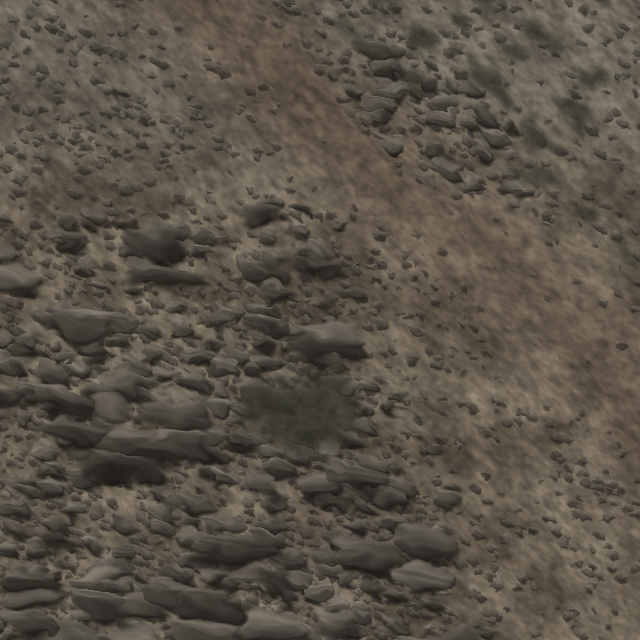
Reproduce this texture procedurally as a WebGL 1 fragment shader.

```glsl
precision highp float;
// A dry rocky hillside: tan soil, tilted slabs of stone, loose rubble and scrub.
// Zones from lines and noise set the density of jittered-cell stones, which are
// drawn small to large, each with a dark cast shadow and a lit upper side.
uniform vec2 u_resolution;

const vec3 SOIL_PALE = vec3(0.47, 0.43, 0.37);
const vec3 SOIL_DARK = vec3(0.33, 0.295, 0.25);
const vec3 PATH_BROWN = vec3(0.375, 0.325, 0.275);
const vec3 DUST_GREY = vec3(0.42, 0.405, 0.37);
const vec3 STONE = vec3(0.315, 0.295, 0.265);
const vec3 SHADOW = vec3(0.105, 0.092, 0.08);
const vec3 SCRUB = vec3(0.225, 0.222, 0.185);
const float STRATA_TILT = -0.14;
const float SLOPE_TILT = -0.68;
const float SHADOW_DEPTH = 0.8;
const float EDGE_SOFTNESS = 0.1;

float hash(vec2 p) {
  vec3 q = fract(p.xyx * 0.1031);
  q += dot(q, q.yzx + 33.33);
  return fract((q.x + q.y) * q.z);
}

vec2 hash2(vec2 p) {
  return vec2(hash(p), hash(p + 71.7));
}

float noise(vec2 p) {
  vec2 i = floor(p), f = fract(p);
  f = f * f * (3.0 - 2.0 * f);
  return mix(mix(hash(i), hash(i + vec2(1, 0)), f.x),
             mix(hash(i + vec2(0, 1)), hash(i + vec2(1, 1)), f.x), f.y);
}

float fbm(vec2 p) {
  float sum = 0.0, gain = 0.53;
  for (int i = 0; i < 4; i++) {
    sum += gain * noise(p);
    p = p * 2.03 + 17.3;
    gain *= 0.5;
  }
  return sum;
}

vec2 rotate(vec2 p, float a) {
  return vec2(cos(a) * p.x + sin(a) * p.y, cos(a) * p.y - sin(a) * p.x);
}

// One layer of stones; density from 0 to 1 sets how many cells hold one.
vec3 addStones(vec3 color, vec2 p, vec2 cells, float tilt, float density, float seed) {
  vec2 q = rotate(p, tilt) * cells + seed;
  q += 0.55 * (vec2(noise(q * 1.7), noise(q * 1.7 + 40.0)) - 0.5);
  q += 0.28 * (vec2(noise(q * 4.1 + 9.0), noise(q * 4.1 + 60.0)) - 0.5);
  float body = 0.0, shade = 0.0, tone = 1.0;
  for (int j = -1; j <= 1; j++) {
    for (int i = -1; i <= 1; i++) {
      vec2 cell = floor(q) + vec2(i, j);
      vec2 rnd = hash2(cell + seed);
      float present = smoothstep(-0.05, 0.15, density - hash(cell + 13.1));
      float radius = mix(0.28, 0.56, rnd.x) * present;
      vec2 d = q - cell - 0.5 - 0.6 * (hash2(cell + 5.9) - 0.5);
      d.x *= mix(0.8, 1.25, rnd.y);
      vec2 a = abs(d), s = abs(d - vec2(0.1, -0.2));
      float dist = pow(a.x * a.x * a.x + a.y * a.y * a.y, 0.3333) - radius;
      float cover = present * (1.0 - smoothstep(-EDGE_SOFTNESS, EDGE_SOFTNESS, dist));
      shade = max(shade, present * (1.0 - smoothstep(-0.16, 0.16, length(s) - radius)));
      if (cover > body) {
        body = cover;
        tone = 0.98 + 0.38 * (d.y - 0.4 * d.x) / max(radius, 0.1) + 0.3 * (rnd.y - 0.5);
      }
    }
  }
  float strata = noise(q * vec2(1.3, 6.0)) + 0.6 * noise(q * vec2(4.0, 9.0));
  color = mix(color, SHADOW, SHADOW_DEPTH * shade);
  return mix(color, STONE * clamp(tone, 0.5, 1.35) * (0.72 + 0.36 * strata), body);
}

// Soft scrub clumps stretched along the slope.
float scrubCover(vec2 p) {
  vec2 q = rotate(p, SLOPE_TILT) * vec2(9.0, 17.0);
  q += 0.9 * (vec2(fbm(q * 1.6), fbm(q * 1.6 + 30.0)) - 0.5);
  vec2 cell = floor(q), d = fract(q) - 0.5 - 0.25 * (hash2(cell) - 0.5);
  return step(0.4, hash(cell + 3.7)) * (1.0 - smoothstep(0.08, 0.4, length(d)));
}

void main() {
  vec2 p = gl_FragCoord.xy / u_resolution;
  float broad = fbm(p * 5.0 + 2.0) - 0.5;
  float patches = fbm(p * 13.0 + 31.0);
  vec2 slope = rotate(p, SLOPE_TILT);

  // Zones: bare diagonal path, lower ledges, upper outcrop, scrubby corner.
  float across = (p.y - 0.95 + 0.92 * (p.x - 0.38)) / 1.36 + 0.08 * broad;
  float path = exp(-across * across / 0.007);
  float ledges = (1.0 - smoothstep(-0.08, 0.08, p.x - 0.76 + 0.35 * p.y + 0.3 * broad))
               * (1.0 - smoothstep(0.56, 0.72, p.y + 0.25 * broad));
  vec2 o = rotate(p - vec2(0.65, 0.82), SLOPE_TILT) / vec2(0.21, 0.085);
  float outcrop = 1.0 - smoothstep(0.65, 1.2, length(o) + broad);
  float corner = smoothstep(0.06, 0.16, across);
  float dusty = smoothstep(0.6, 0.9, p.y) * (1.0 - path);

  // Soil with patches and grit drawn out down the slope.
  vec3 color = mix(SOIL_DARK, SOIL_PALE, smoothstep(0.2, 0.75, patches));
  color = mix(color, DUST_GREY, 0.5 * dusty);
  color = mix(color, PATH_BROWN, 0.7 * path);
  float grit = fbm(slope * vec2(45.0, 85.0)) - 0.5;
  color *= 1.0 + 0.55 * grit + 0.2 * (noise(slope * vec2(110.0, 190.0)) - 0.5);

  // Rubble, blocks and slabs.
  float rubble = 0.3 + 0.35 * ledges + 0.4 * outcrop - 0.24 * path + 0.5 * broad;
  color = mix(color, addStones(color, p, vec2(58.0, 78.0), -0.4, rubble, 3.0), 0.75);
  float blocks = 0.62 * ledges + 0.7 * outcrop + 0.08 * (1.0 - path) + 0.4 * broad - 0.06;
  color = addStones(color, p, vec2(23.0, 37.0), -0.25, blocks, 19.0);
  float slabs = ledges * (0.42 + 0.9 * broad) - 0.03;
  color = addStones(color, p, vec2(10.5, 22.0), STRATA_TILT, slabs, 47.0);

  // Scrub: scattered clumps and one broad bush among the ledges.
  vec2 b = (p - vec2(0.47, 0.36)) / vec2(0.095, 0.06);
  float bush = 1.0 - smoothstep(0.55, 1.15, length(b) + 0.7 * (patches - 0.5));
  float scrub = max(bush, scrubCover(p) * max(corner, 0.2 * dusty));
  float twigs = 0.75 + 0.5 * fbm(p * 75.0);
  color = mix(color, SCRUB * twigs, 0.82 * scrub);

  color *= 1.0 + 0.14 * (fbm(p * 40.0 + 8.0) - 0.5);
  gl_FragColor = vec4(color, 1.0);
}
```
